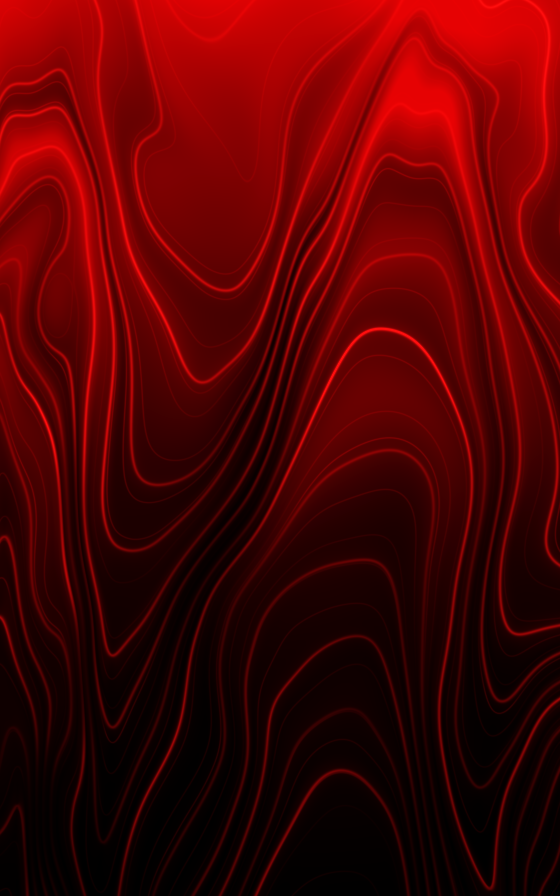
Write a Shadertoy shader that draws this background.

```glsl
const float TAU = 6.2831853;

float hash(vec2 cell) {
    return fract(sin(dot(cell, vec2(127.1, 311.7))) * 43758.545);
}

vec2 cellGradient(vec2 cell) {
    float angle = TAU * hash(cell);
    return vec2(cos(angle), sin(angle));
}

float gradientNoise(vec2 p) {
    vec2 i = floor(p), f = p - i;
    vec2 u = f * f * f * (f * (f * 6.0 - 15.0) + 10.0);
    vec2 e = vec2(1.0, 0.0);
    float a = dot(cellGradient(i), f);
    float b = dot(cellGradient(i + e.xy), f - e.xy);
    float c = dot(cellGradient(i + e.yx), f - e.yx);
    float d = dot(cellGradient(i + e.xx), f - e.xx);
    return mix(mix(a, b, u.x), mix(c, d, u.x), u.y);
}

vec2 noiseOffset(vec2 p) {
    return vec2(gradientNoise(p + 3.7), gradientNoise(p + 41.3));
}

// Horizontal position along slanted folds, leaning more to the right
float leanedX(vec2 p) {
    return p.x - (0.08 + 0.3 * p.x) * (p.y - 0.6);
}

vec2 marbleWarp(vec2 p) {
    float top = smoothstep(0.55, 0.95, p.y);
    float left = 1.0 - smoothstep(0.04, 0.2, p.x);
    vec2 q = p + 0.13 * noiseOffset(p * vec2(4.6, 2.2));
    float curl = 0.035 + 0.055 * max(top, left);
    return q + curl * noiseOffset(q * vec2(9.0, 4.5) + 17.0);
}

// Height field whose contours form tall arches and hanging loops
float flowField(vec2 p) {
    vec2 q = marbleWarp(p);
    float amplitude = mix(0.34, 0.15, smoothstep(0.7, 1.05, q.y));
    return q.y - amplitude * cos(TAU * (leanedX(q) - 0.45) / 0.47);
}

// Irregular contour lines: x is the sharp core, y the soft halo
vec2 contourLines(float field, float slope, float density, float seed, float width) {
    float level = field * density;
    float id = floor(level), t = level - id;
    float position = 0.5 + 0.5 * (hash(vec2(id, seed)) - 0.5);
    float dist = abs(t - position) / (density * slope);
    float window = smoothstep(0.0, 0.2, t) * smoothstep(1.0, 0.8, t);
    float power = hash(vec2(id, seed + 9.0));
    float crowding = smoothstep(0.004, 0.016, 1.0 / (density * slope));
    float core = exp(-dist * dist / (width * width));
    float halo = exp(-dist / (width * 4.0));
    return vec2(core, halo) * window * crowding * mix(0.3, 1.0, power);
}

// Red fill: bright above, black below, streaked along the flow
float fillTone(vec2 p, float field) {
    float height = clamp(p.y + 0.14 * (p.y - field), 0.0, 1.1);
    float streak = gradientNoise(vec2(field * 7.0, p.y * 1.5 + 5.0));
    float cloud = gradientNoise(p * vec2(5.0, 3.0) + 23.0);
    float tone = 0.8 * pow(height, 1.9) * (1.0 + 0.85 * streak + 0.5 * cloud);
    float across = (leanedX(marbleWarp(p)) - 0.32) / 0.05;
    float channel = exp(-across * across) * (1.0 - smoothstep(0.6, 0.86, p.y));
    return max(tone, 0.0) * (1.0 - 0.8 * channel);
}

void mainImage(out vec4 fragColor, in vec2 fragCoord) {
    vec2 p = fragCoord / iResolution.y;
    float pixel = 1.0 / iResolution.y;

    // Field slope turns level differences into canvas distances
    float stepSize = 0.0008;
    float field = flowField(p);
    vec2 slopeVector = vec2(flowField(p + vec2(stepSize, 0.0)),
                            flowField(p + vec2(0.0, stepSize))) - field;
    float slope = max(length(slopeVector) / stepSize, 0.35);

    // Bold glowing folds and fine hairlines
    vec2 bold = contourLines(field, slope, 9.0, 2.0, max(0.0019, 0.8 * pixel));
    vec2 fine = contourLines(field, slope, 21.0, 5.0, max(0.001, 0.6 * pixel));
    float fade = 0.8 + 0.8 * gradientNoise(p * vec2(6.0, 4.0) + 61.0);
    float lit = mix(0.4, 1.0, smoothstep(0.0, 0.65, p.y)) * clamp(fade, 0.2, 1.0);
    float glow = lit * (0.85 * bold.x + 0.22 * bold.y + 0.28 * fine.x);
    glow = clamp(glow, 0.0, 1.0);

    float tone = min(fillTone(p, field), 0.9);
    float red = tone + glow * (1.0 - tone);
    vec3 color = vec3(red, 0.008 * red + 0.05 * glow * glow, 0.012 * red + 0.045 * glow * glow);
    fragColor = vec4(color, 1.0);
}
```
